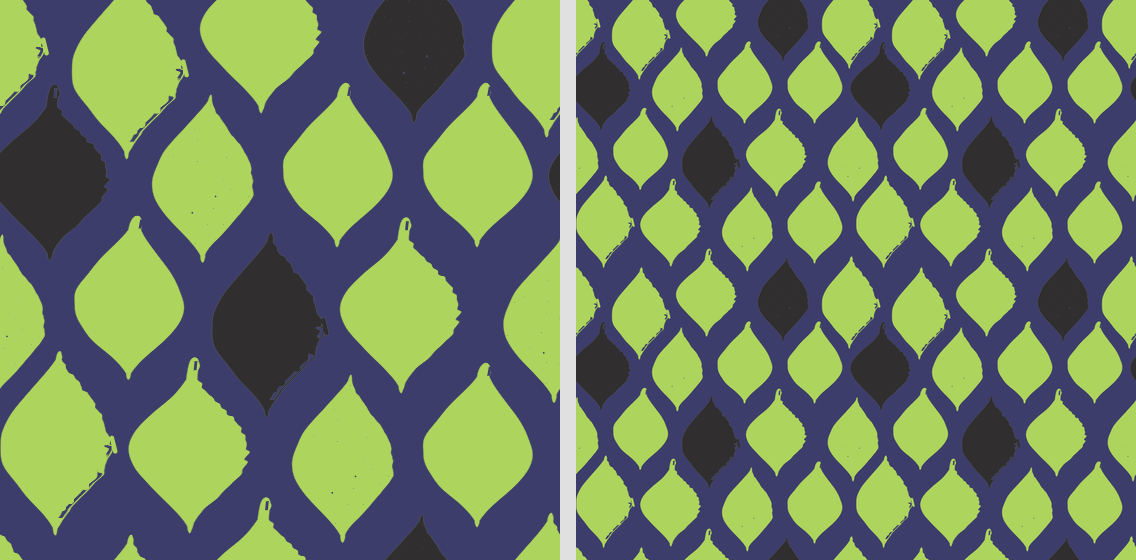
Left: one tile. Right: repeated 2 by 2.
A Shadertoy shader for this pattern:

```glsl
// Staggered rows of hand-inked lemon-shaped leaves on indigo, four by four per tile.
// Each leaf is a cosine-power profile with a leaning tip; hashed noise frays the
// right edges and adds dry-brush gaps. Cell indices wrap, so the tile is seamless.

const vec3 INDIGO = vec3(0.24, 0.24, 0.42);
const vec3 LIME = vec3(0.68, 0.83, 0.36);
const vec3 CHARCOAL = vec3(0.19, 0.18, 0.18);
const vec3 RIM = vec3(0.38, 0.43, 0.40);

const float REPEATS = 4.0;           // leaves across and down
const vec2 ROW_START = vec2(0.885, 0.375); // first leaf of even and odd rows, in cells
const float TOP_START = 0.26;        // first row, in cells
const float COLUMN_SQUEEZE = 0.026;  // pulls the first column's rows together
const float LOWER_POWER = 1.55;      // sharpness of the lower half
const float LOWER_TIP = 0.005;       // half width of the lower tip
const float WOBBLE = 0.006;          // slow unevenness of the outline
const float RIM_WIDTH = 0.0009;

const int SPECKS = 1;
const int DRY_BRUSH = 2;

struct Leaf {
    vec2 nudge;
    float width, rise, drop, power, lean, nub, ragged, slot;
    int wear;
};

const Leaf LEAVES[4] = Leaf[4](
    Leaf(vec2( 0.018,  0.013), 0.091, 0.159, 0.141, 1.5, 0.015, 0.004, 0.005, 0.0, SPECKS),
    Leaf(vec2( 0.005,  0.024), 0.100, 0.173, 0.156, 1.4, 0.008, 0.007, 0.009, 0.0, DRY_BRUSH),
    Leaf(vec2(-0.005, -0.013), 0.107, 0.164, 0.150, 2.3, 0.009, 0.011, 0.009, 0.003, 0),
    Leaf(vec2( 0.008, -0.003), 0.098, 0.164, 0.129, 1.5, 0.016, 0.012, 0.0, 0.009, 0));

// Leaf kind per cell, top row first; adding 4 makes it charcoal
const int KINDS[16] = int[16](1, 2, 4, 1,  6, 0, 3, 3,  3, 5, 2, 0,  1, 2, 0, 3);

float hash(vec2 p) {
    vec3 q = fract(p.xyx * vec3(0.1031, 0.1030, 0.0973));
    q += dot(q, q.yzx + 33.33);
    return fract((q.x + q.y) * q.z);
}

float noise(vec2 p) {
    vec2 i = floor(p), f = fract(p);
    f = f * f * (3.0 - 2.0 * f);
    return mix(mix(hash(i), hash(i + vec2(1, 0)), f.x),
               mix(hash(i + vec2(0, 1)), hash(i + vec2(1, 1)), f.x), f.y);
}

float box(vec2 p, vec2 halfSize) {
    vec2 q = abs(p) - halfSize;
    return max(q.x, q.y);
}

float capsule(vec2 p, vec2 a, vec2 b, float radius) {
    vec2 ab = b - a;
    return length(p - a - ab * clamp(dot(p - a, ab) / dot(ab, ab), 0.0, 1.0)) - radius;
}

// Signed distance to a leaf whose widest point is the origin, y up
float leafDistance(vec2 p, Leaf leaf, float seed) {
    bool upper = p.y > 0.0;
    float reach = upper ? leaf.rise : leaf.drop;
    float s = min(abs(p.y) / reach, 1.0);
    vec2 q = vec2(p.x - (upper ? leaf.lean * s * s : 0.0), p.y);
    float right = step(0.0, q.x);

    // Profile with blunt tips
    float w = leaf.width * pow(max(cos(1.5708 * s), 0.0), upper ? leaf.power : LOWER_POWER);
    w = max(w, (upper ? leaf.nub : LOWER_TIP) * sqrt(1.0 - pow(s, 16.0)));

    // Uneven ink: slow wobble everywhere, frayed teeth on the right
    w += WOBBLE * (noise(vec2(p.y * 32.0 + 40.0, seed * 9.0 + right * 4.0)) - 0.5) * (1.0 - s * s);
    float teeth = noise(vec2(p.y * 120.0 - p.x * 50.0 + 60.0, seed * 5.0 + 2.0));
    w += right * leaf.ragged * (teeth - 0.5) * (1.0 - pow(s, 6.0));
    float d = max(abs(q.x) - w, abs(p.y) - reach) * 0.75;

    // Ink slot beside the stem
    if (leaf.slot > 0.0)
        d = max(d, -box(q - vec2(leaf.slot, leaf.rise - 0.015), vec2(0.0025, 0.008)));

    if (leaf.wear == SPECKS) {
        vec2 cell = floor(p / 0.03);
        vec2 spot = (cell + 0.2 + 0.6 * vec2(hash(cell + 11.0), hash(cell + 23.0))) * 0.03;
        float shown = step(0.78, hash(cell + 37.0)) * step(p.y, -0.02);
        d = max(d, shown * 0.0022 * hash(cell + 51.0) - length(p - spot));
    }
    if (leaf.wear == DRY_BRUSH) {
        float gap = max(abs(d + 0.005) - 0.0025, (0.5 - noise(p * 75.0 + 30.0)) * 0.02);
        gap = max(gap, max(-p.x, abs(p.y + 0.06) - 0.065));
        d = max(d, -gap);
        d = min(d, capsule(p, vec2(0.101, 0.018), vec2(0.107, -0.006), 0.004));
    }
    return d;
}

void mainImage(out vec4 fragColor, in vec2 fragCoord) {
    vec2 uv = fragCoord / iResolution.xy;
    uv.y = 1.0 - uv.y;
    vec2 grid = uv * REPEATS;

    // Nearest leaf among neighbouring cells
    float nearest = 1.0;
    bool dark = false;
    for (int j = -1; j <= 1; j++) {
        float row = round(grid.y - TOP_START) + float(j);
        float start = mod(row, 2.0) < 0.5 ? ROW_START.x : ROW_START.y;
        for (int i = -1; i <= 1; i++) {
            float column = round(grid.x - start) + float(i);
            ivec2 id = ivec2(mod(vec2(column, row), REPEATS));
            int kind = KINDS[id.y * 4 + id.x];
            Leaf leaf = LEAVES[kind % 4];
            vec2 center = vec2(column + start, row + TOP_START) / REPEATS + leaf.nudge;
            if (id.x == 0) center.y += COLUMN_SQUEEZE * (1.5 - float(id.y));
            float d = leafDistance((uv - center) * vec2(1, -1), leaf, float(kind % 4));
            if (d < nearest) { nearest = d; dark = kind > 3; }
        }
    }

    // Fill, with a faint pale rim on the charcoal leaves
    float pixel = 1.0 / min(iResolution.x, iResolution.y);
    vec3 color = mix(INDIGO, dark ? CHARCOAL : LIME, clamp(0.5 - nearest / pixel, 0.0, 1.0));
    float rim = clamp(0.5 - (abs(nearest) - 0.5 * RIM_WIDTH) / pixel, 0.0, 1.0);
    if (dark) color = mix(color, RIM, 0.5 * rim);
    fragColor = vec4(color, 1.0);
}
```
